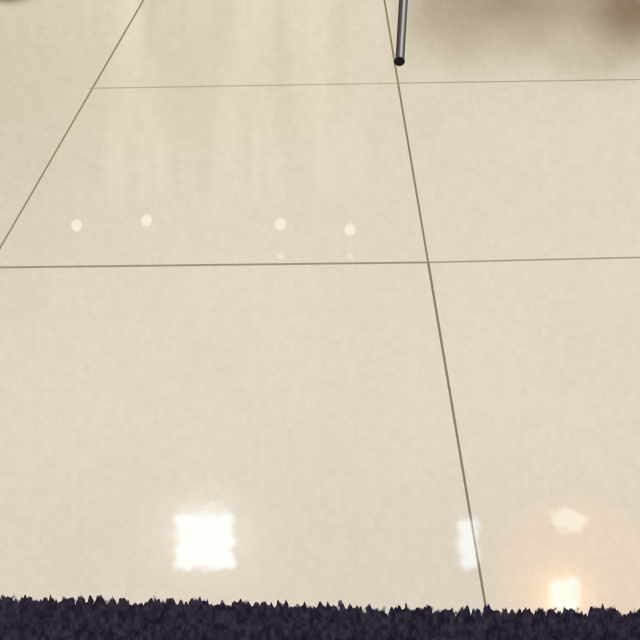
Give the GLSL for this texture, as a WebGL 2 fragment shader.

```glsl
#version 300 es
precision highp float;
// Polished cream floor tiles in perspective, with lamp reflections, a chair leg and a dark rug.
// Grout lines are segment distances, reflections are soft boxes and blobs,
// and value noise supplies the stone mottling, hazy streaks and rug pile.
uniform vec2 u_resolution;
out vec4 fragColor;

float hash(vec2 p) {
  p = fract(p * vec2(0.1031, 0.1137));
  p += dot(p, p.yx + 33.33);
  return fract((p.x + p.y) * p.x * 17.0);
}

float noise(vec2 p) {
  vec2 i = floor(p), f = fract(p);
  f = f * f * (3.0 - 2.0 * f);
  return mix(mix(hash(i), hash(i + vec2(1, 0)), f.x),
             mix(hash(i + vec2(0, 1)), hash(i + vec2(1, 1)), f.x), f.y);
}

float segment(vec2 p, vec2 a, vec2 b) {
  vec2 d = b - a;
  return length(p - a - d * clamp(dot(p - a, d) / dot(d, d), 0.0, 1.0));
}

float line(vec2 p, vec2 a, vec2 b, float halfWidth) {
  float soft = max(0.0011, 0.75 / u_resolution.y);
  return 1.0 - smoothstep(halfWidth - soft, halfWidth + soft, segment(p, a, b));
}

// Gaussian ellipse
float blob(vec2 p, vec2 c, vec2 r) {
  vec2 q = (p - c) / r;
  return exp(-dot(q, q));
}

// Filled ellipse with a soft rim
float spot(vec2 p, vec2 c, vec2 r) {
  return 1.0 - smoothstep(0.6, 1.25, length((p - c) / r));
}

// Rounded box with a soft rim
float softBox(vec2 p, vec2 c, vec2 r, float soft) {
  vec2 q = abs(p - c) - r + 0.008;
  float d = length(max(q, 0.0)) + min(max(q.x, q.y), 0.0) - 0.008;
  return 1.0 - smoothstep(-soft, soft, d);
}

vec3 floorColor(vec2 p) {
  vec3 c = mix(vec3(0.865, 0.825, 0.75), vec3(0.878, 0.845, 0.77), smoothstep(0.05, 0.4, p.y));
  c = mix(c, vec3(0.865, 0.82, 0.725), smoothstep(0.5, 0.95, p.y) * (1.0 - 0.5 * p.x));
  c -= 0.035 * blob(p, vec2(0.0, 0.85), vec2(0.16, 0.35));

  // Hazy vertical streaks mirrored from the far wall
  float haze = smoothstep(0.66, 0.74, p.y) * smoothstep(0.1, 0.2, p.x) * (1.0 - smoothstep(0.48, 0.62, p.x));
  float streak = noise(vec2(p.x * 34.0, p.y * 4.0)) + 0.5 * noise(vec2(p.x * 80.0, p.y * 7.0)) - 0.75;
  c += haze * (0.05 * streak + vec3(0.008, 0.003, 0.0));

  // Brown shade under the furniture, upper right
  float shade = smoothstep(0.59, 0.68, p.x) * smoothstep(0.85, 0.99, p.y + 0.03 * (noise(p * 18.0) - 0.5));
  c = mix(c, vec3(0.67, 0.60, 0.50), 0.72 * shade);
  c -= vec3(0.17, 0.18, 0.18) * blob(p, vec2(0.985, 0.985), vec2(0.055, 0.07));
  c -= vec3(0.07) * blob(p, vec2(0.8, 1.0), vec2(0.09, 0.03));
  c -= vec3(0.35, 0.37, 0.36) * blob(p, vec2(0.01, 1.005), vec2(0.03, 0.009));

  // Stone mottling
  return c + 0.016 * (noise(p * 95.0) - 0.5) + 0.016 * (noise(p * 230.0) - 0.5) + 0.012 * (noise(p * 9.0) - 0.5);
}

void main() {
  vec2 p = gl_FragCoord.xy / u_resolution;
  vec3 c = floorColor(p);

  // Grout
  vec2 cross = vec2(0.669, 0.59), farCross = vec2(0.622, 0.87);
  float seam = line(p, vec2(0.599, 1.01), farCross, 0.0014);
  seam = max(seam, line(p, farCross, cross, 0.0015));
  seam = max(seam, line(p, cross, vec2(0.76, 0.045), 0.0019));
  seam = max(seam, 0.85 * line(p, vec2(0.23, 1.01), vec2(-0.006, 0.602), 0.0014));
  seam = max(seam, 0.8 * line(p, vec2(-0.01, 0.582), cross, 0.0015));
  seam = max(seam, 0.65 * line(p, cross, vec2(1.01, 0.598), 0.0013));
  seam = max(seam, 0.42 * line(p, vec2(0.14, 0.862), farCross, 0.001));
  seam = max(seam, 0.5 * line(p, farCross, vec2(1.01, 0.876), 0.001));
  seam = max(seam, 0.6 * line(p, vec2(0.98, 1.005), vec2(1.005, 0.98), 0.0015));
  c = mix(c, vec3(0.50, 0.45, 0.36), 0.85 * seam);

  // Small far lamps
  float lamps = 0.0;
  for (int i = 0; i < 4; i++) {
    float k = float(i);
    vec2 at = vec2(0.12 + 0.109 * k + 0.1 * step(1.5, k), 0.648 + 0.0075 * sin(k * 1.45));
    lamps = max(lamps, spot(p, at, vec2(0.009, 0.010)));
    if (i > 1) lamps = max(lamps, 0.6 * spot(p, vec2(at.x, 0.6), vec2(0.006, 0.005)));
  }
  c = mix(c, vec3(0.98, 0.95, 0.86), 0.85 * lamps);

  // Near lamps, their rims wobbled by the glaze
  vec2 w = p + 0.010 * (vec2(noise(p * 85.0), noise(p * 85.0 + 40.0)) - 0.5);
  c += vec3(0.05, 0.01, -0.005) * (1.0 - smoothstep(0.09, 0.15, length(p - vec2(0.9, 0.1))));
  c += 0.09 * blob(p, vec2(0.32, 0.165), vec2(0.065, 0.06));
  c = mix(c, vec3(1.0, 1.0, 0.98), softBox(w, vec2(0.32, 0.155), vec2(0.045, 0.043), 0.008));
  c = mix(c, vec3(0.97, 0.96, 0.92), 0.45 * spot(w, vec2(0.32, 0.203), vec2(0.042, 0.012)));
  c = mix(c, vec3(0.98, 0.98, 0.96), 0.9 * softBox(w, vec2(0.731, 0.152), vec2(0.015, 0.038), 0.010) * (1.0 - 0.5 * seam));
  c = mix(c, vec3(0.98, 0.95, 0.87), 0.8 * spot(w, vec2(0.888, 0.187), vec2(0.029, 0.019)));
  c += vec3(0.16, 0.11, 0.05) * blob(p, vec2(0.88, 0.07), vec2(0.04));
  c = mix(c, vec3(1.0, 0.99, 0.93), softBox(w, vec2(0.881, 0.071), vec2(0.022, 0.025), 0.008));

  // Chair leg: metal tube with a dark foot
  float across = p.x - mix(0.625, 0.631, (p.y - 0.904) / 0.096);
  vec3 metal = mix(vec3(0.28, 0.26, 0.25), vec3(0.74, 0.74, 0.73), exp(-pow((across - 0.001) / 0.0028, 2.0)));
  c = mix(c, metal, line(p, vec2(0.625, 0.91), vec2(0.6315, 1.02), 0.0068));
  c = mix(c, vec3(0.13, 0.11, 0.11), softBox(p, vec2(0.624, 0.904), vec2(0.0085, 0.007), 0.0015));

  // Rug with a ragged pile edge
  float edge = mix(0.065, 0.046, smoothstep(0.0, 0.85, p.x));
  edge += 0.015 * (noise(vec2(p.x * 170.0, p.y * 50.0)) - 0.5) + 0.008 * (noise(p * vec2(330.0, 160.0)) - 0.5);
  float pile = noise(p * vec2(150.0, 100.0)) * 0.6 + noise(p * vec2(290.0, 210.0)) * 0.4;
  vec3 rug = mix(vec3(0.09, 0.075, 0.115), vec3(0.25, 0.225, 0.27), pile);
  c = mix(c, rug, 1.0 - smoothstep(-0.003, 0.003, p.y - edge));

  fragColor = vec4(clamp(c, 0.0, 1.0), 1.0);
}
```
